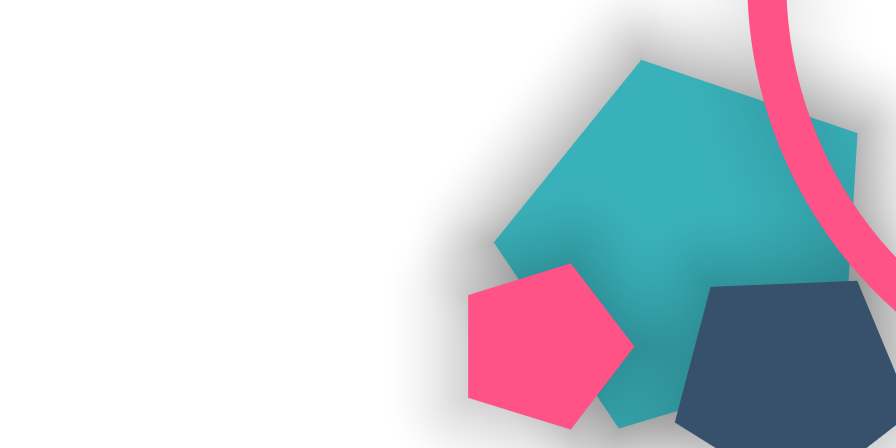
A Shadertoy shader for this background:

```glsl
const vec3 TEAL = vec3(0.225, 0.695, 0.73);
const vec3 PINK = vec3(1.0, 0.32, 0.53);
const vec3 NAVY = vec3(0.215, 0.315, 0.42);

float segmentDistance(vec2 p, vec2 a, vec2 b) {
    vec2 ab = b - a;
    return length(p - a - ab * clamp(dot(p - a, ab) / dot(ab, ab), 0.0, 1.0));
}

// Signed side of the line a-b, positive on its right
float side(vec2 p, vec2 a, vec2 b) {
    return (p.x - a.x) * (b.y - a.y) - (p.y - a.y) * (b.x - a.x);
}

// Pentagon fitted to a square, apex pointing along the given angle
float pentagon(vec2 p, vec2 center, float size, float degrees) {
    float angle = radians(degrees);
    vec2 axis = vec2(cos(angle), sin(angle));
    p = (p - center) / size;
    p = vec2(dot(p, axis), abs(dot(p, vec2(-axis.y, axis.x))));

    vec2 apex = vec2(0.5, 0.0);
    vec2 shoulder = vec2(0.118, 0.5);
    vec2 foot = vec2(-0.5, 0.309);
    float d = min(segmentDistance(p, apex, shoulder), segmentDistance(p, shoulder, foot));
    d = min(d, segmentDistance(p, foot, vec2(foot.x, 0.0)));
    float outside = max(max(side(p, apex, shoulder), side(p, shoulder, foot)), foot.x - p.x);
    return size * d * sign(outside);
}

float fill(float d) {
    return clamp(0.5 - d * iResolution.y, 0.0, 1.0);
}

// Light left after a soft shadow of the given strength
float shade(float d, float strength) {
    return 1.0 - strength * (1.0 - smoothstep(-0.2, 0.2, d));
}

void mainImage(out vec4 fragColor, in vec2 fragCoord) {
    vec2 p = fragCoord / iResolution.y;

    float large = pentagon(p, vec2(1.578, 0.477), 0.81, 33.9);
    float small = pentagon(p, vec2(1.2305, 0.2266), 0.371, 0.0);
    float medium = pentagon(p, vec2(1.791, 0.1437), 0.5065, -14.8);
    float ring = abs(length(p - vec2(2.6536, 1.042)) - 0.942) - 0.0435;

    // White ground and the large pentagon
    vec3 color = vec3(shade(large, 0.5));
    color = mix(color, TEAL, fill(large));

    // Shadows of the front shapes
    color *= shade(small, 0.34) * shade(medium, 0.34) * shade(ring, 0.16);

    // Front shapes
    color = mix(color, PINK, fill(ring));
    color = mix(color, PINK, fill(small));
    color = mix(color, NAVY, fill(medium));

    fragColor = vec4(color, 1.0);
}
```
